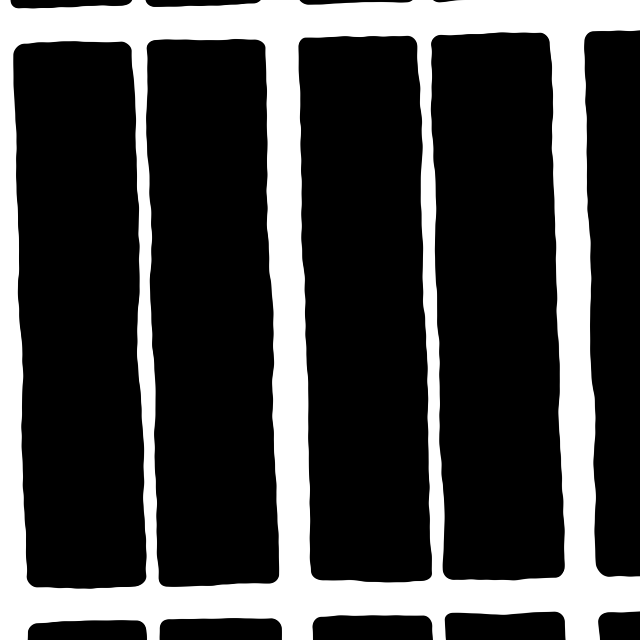
Give the GLSL for this pattern, as a WebGL 2 fragment shader.

```glsl
#version 300 es
precision highp float;
// Leaning rows of tall black hand-cut bars, set in pairs on white.
uniform vec2 u_resolution;
out vec4 fragColor;

vec2 hash2(vec2 p) {
    p = vec2(dot(p, vec2(127.1, 311.7)), dot(p, vec2(269.5, 183.3)));
    return fract(sin(p) * 43758.545);
}

float gradientNoise(vec2 p) {
    vec2 i = floor(p), f = fract(p);
    vec2 s = f * f * f * (f * (f * 6.0 - 15.0) + 10.0);
    vec2 e = vec2(0.0, 1.0);
    float a = dot(hash2(i) * 2.0 - 1.0, f);
    float b = dot(hash2(i + e.yx) * 2.0 - 1.0, f - e.yx);
    float c = dot(hash2(i + e) * 2.0 - 1.0, f - e);
    float d = dot(hash2(i + 1.0) * 2.0 - 1.0, f - 1.0);
    return mix(mix(a, b, s.x), mix(c, d, s.x), s.y);
}

float roundedBox(vec2 p, vec2 halfSize, float radius) {
    vec2 q = abs(p) - halfSize + radius;
    return length(max(q, 0.0)) + min(max(q.x, q.y), 0.0) - radius;
}

void main() {
    vec2 p = gl_FragCoord.xy / u_resolution.y;
    float down = 1.0 - p.y;

    // Sheared grid: columns lean right going down, rows climb to the right
    vec2 grid = vec2(p.x - 0.025 * down + 0.0075, down + 0.019 * p.x - 0.041);
    vec2 cellSize = vec2(0.223, 0.906);
    vec2 cell = floor(grid / cellSize);
    vec2 local = grid - (cell + 0.5) * cellSize;

    // Pull neighbours together, leaving narrow and wide gaps in turn
    local.x -= mod(cell.x, 2.0) < 0.5 ? 0.008 : -0.008;

    // Slight tilt of each bar's ends, with slow and fine edge wobble
    vec2 seed = hash2(cell + 3.0);
    local.y += (seed.x - 0.5) * 0.025 * local.x;
    vec2 q = p + seed * 19.0;
    local.x += 0.008 * gradientNoise(q * 8.0) + 0.0025 * gradientNoise(q * 37.0);
    local.y += 0.007 * gradientNoise(q * 9.0 + 31.0) + 0.002 * gradientNoise(q * 41.0 + 7.0);

    // Corners vary a little in softness
    float radius = 0.016 + 0.012 * gradientNoise(q * 6.0 + 53.0);
    float bar = roundedBox(local, vec2(0.0935, 0.4264), radius);

    float edge = 0.6 / u_resolution.y;
    fragColor = vec4(vec3(smoothstep(-edge, edge, bar)), 1.0);
}
```
